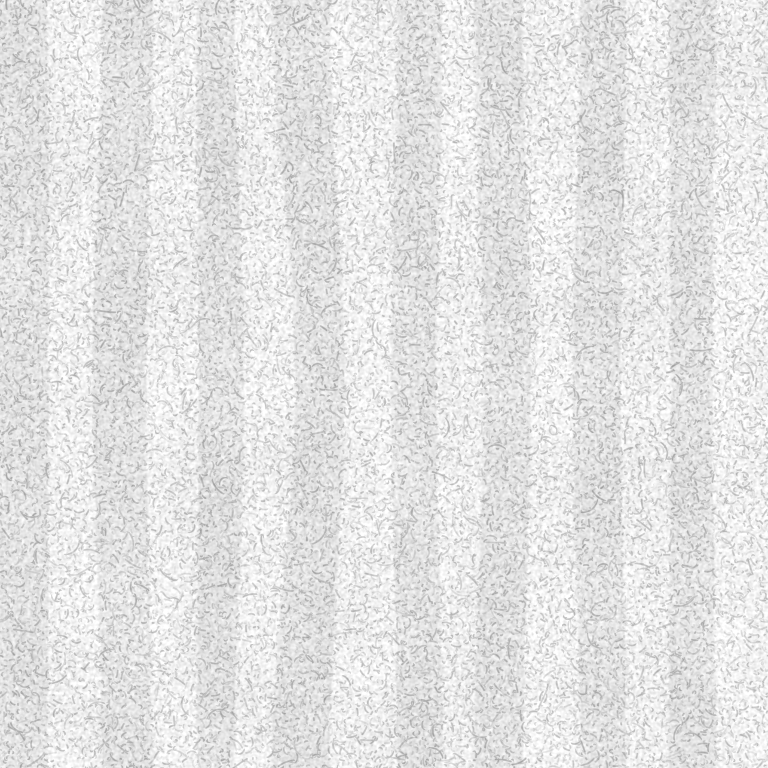
Give the GLSL for this texture, as a three.js fragment shader.

```glsl
// Pale grey fibrous paper with eight pairs of soft, hand-painted vertical stripes.
// Wavering stripe edges are summed in a loop; periodic gradient noise adds
// mottling and grain, and jittered grids scatter curved fibres and specks.

#define STRIPES 16
#define EDGE_SOFTNESS 0.0022
#define EDGE_JITTER 0.0028
#define DARK_TONE 0.902
#define LIGHT_TONE 0.957
#define MOTTLE 0.035
#define GRAIN 0.085
#define FIBRE_WIDTH 0.0021
#define FIBRE_INK 0.21
#define TAU 6.2831853

varying vec2 vUv;

vec2 hash2(vec2 p) {
  vec3 q = fract(p.xyx * vec3(0.1031, 0.1030, 0.0973));
  q += dot(q, q.yzx + 33.33);
  return fract((q.xx + q.yz) * q.zy);
}

// Gradient at a lattice corner, wrapped to the given period
float corner(vec2 cell, vec2 offset, vec2 f, vec2 period, float seed) {
  float angle = TAU * hash2(mod(cell + offset, period) + seed).x;
  return dot(vec2(cos(angle), sin(angle)), f - offset);
}

// Tileable gradient noise over the unit square
float noise(vec2 uv, vec2 period, float seed) {
  vec2 p = uv * period;
  vec2 i = floor(p);
  vec2 f = p - i;
  vec2 w = f * f * f * (f * (f * 6.0 - 15.0) + 10.0);
  float a = corner(i, vec2(0.0, 0.0), f, period, seed);
  float b = corner(i, vec2(1.0, 0.0), f, period, seed);
  float c = corner(i, vec2(0.0, 1.0), f, period, seed);
  float d = corner(i, vec2(1.0, 1.0), f, period, seed);
  return mix(mix(a, b, w.x), mix(c, d, w.x), w.y);
}

// Sideways drift of an edge: one wave set at the ends, another halfway up
float edgeDrift(float k, float y) {
  float a = TAU * k / float(STRIPES);
  float ends = -7.2 * cos(3.0 * a) - 1.9 * sin(3.0 * a) + 4.75 * cos(4.0 * a)
             + 1.6 * sin(4.0 * a) + 4.75 * sin(2.0 * a)
             - 1.4 * cos(5.0 * a) - 1.7 * sin(5.0 * a);
  float middle = 1.6 - 5.3 * cos(a) + 2.6 * sin(a)
               + 2.3 * sin(5.0 * a) + 1.6 * sin(6.0 * a);
  return mix(ends, middle, 0.5 - 0.5 * cos(TAU * y)) / 768.0;
}

// 0 in dark stripes, 1 in light ones
float stripeMask(vec2 uv) {
  float mask = 0.0;
  float jitter = EDGE_JITTER * noise(uv, vec2(16.0, 40.0), 11.0);
  for (int n = 1; n < STRIPES; n++) {
    float k = float(n);
    float edge = k / float(STRIPES) + edgeDrift(k, uv.y) + jitter;
    float side = 2.0 * mod(k, 2.0) - 1.0;
    mask += side * smoothstep(-EDGE_SOFTNESS, EDGE_SOFTNESS, uv.x - edge);
  }
  return mask;
}

// One curved fibre per grid cell; reach is the longest half length in cells
float fibres(vec2 uv, float cells, float reach, float share, float seed) {
  vec2 p = uv * cells;
  vec2 home = floor(p);
  float ink = 0.0;
  for (int j = -1; j <= 1; j++) {
    for (int i = -1; i <= 1; i++) {
      vec2 cell = home + vec2(float(i), float(j));
      vec2 id = mod(cell, cells) + seed;
      vec2 shape = hash2(id + 57.0);
      vec2 look = hash2(id + 131.0);
      float angle = TAU * shape.x;
      vec2 axis = vec2(cos(angle), sin(angle));
      vec2 d = p - cell - hash2(id);
      vec2 q = vec2(dot(d, axis), dot(d, vec2(-axis.y, axis.x)));
      q.y += (look.x - 0.5) * q.x * q.x / reach;
      q.x = max(abs(q.x) - reach * mix(0.3, 1.0, shape.y), 0.0);
      float line = 1.0 - smoothstep(0.0002, FIBRE_WIDTH, length(q) / cells);
      float strength = step(look.y, share) * mix(0.3, 1.0, fract(look.x * 7.3));
      ink = max(ink, line * strength);
    }
  }
  return ink;
}

void main() {
  // Painted stripes with cloudy wash
  float tone = mix(DARK_TONE, LIGHT_TONE, stripeMask(vUv));
  tone += MOTTLE * noise(vUv, vec2(9.0, 7.0), 3.0);
  tone += 0.6 * MOTTLE * noise(vUv, vec2(22.0, 26.0), 29.0);

  // Paper grain
  tone += GRAIN * noise(vUv, vec2(150.0), 41.0);
  tone += GRAIN * noise(vUv, vec2(251.0), 73.0);

  // Specks, short hairs and a few long hairs
  float ink = fibres(vUv, 135.0, 0.26, 0.85, 17.0);
  ink = max(ink, fibres(vUv, 82.0, 0.5, 0.9, 211.0));
  ink = max(ink, fibres(vUv, 38.0, 0.5, 0.55, 401.0));
  tone -= FIBRE_INK * ink;

  gl_FragColor = vec4(vec3(clamp(tone, 0.0, 1.0)), 1.0);
}
```
